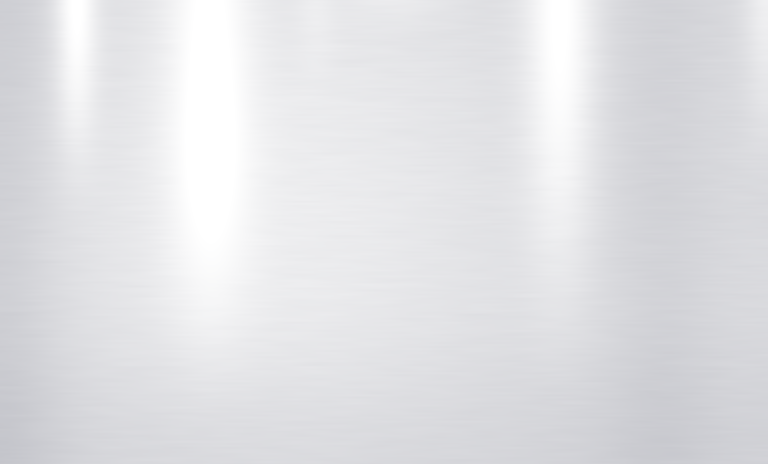
Write a Shadertoy shader that draws this texture.

```glsl
// Brushed pale metal sheet with soft vertical reflections and fine horizontal grain.

const float BASE_LEVEL = 0.855;
const vec2  SHEEN_CENTER = vec2(0.36, 0.56);
const vec2  SHEEN_SIZE = vec2(0.22, 0.46);
const float SHEEN_GAIN = 0.075;
const float BOTTOM_SHADE = 0.032;
const float FINE_ROWS = 230.0;
const float COARSE_ROWS = 95.0;
const float GRAIN_GAIN = 0.006;
const vec3  COOL_TINT = vec3(-0.035, -0.02, 0.085);

// Reflections: center x, half width, height where the fade starts, gain
const int STREAK_COUNT = 6;
const vec4 STREAKS[STREAK_COUNT] = vec4[](
    vec4(0.099, 0.019, 0.48, 0.14),
    vec4(0.272, 0.040, 0.02, 0.11),
    vec4(0.412, 0.018, 0.72, 0.03),
    vec4(0.520, 0.050, 0.90, 0.04),
    vec4(0.730, 0.032, 0.08, 0.14),
    vec4(1.000, 0.022, 0.55, 0.09)
);
// Height where each reflection reaches full strength
const float STREAK_FULL[STREAK_COUNT] = float[](1.03, 0.75, 1.05, 1.04, 1.0, 1.05);

float hash(float n) {
    return fract(sin(n * 12.99 + 4.1) * 4375.85);
}

float bell(float d) {
    return exp(-0.5 * d * d);
}

// Layered sines whose phases and frequencies vary from row to row
float rowWave(float x, float row) {
    float sum = 0.0;
    float frequency = 9.0;
    for (int i = 0; i < 4; i++) {
        float seed = row + float(i) * 311.0;
        float stretch = 0.7 + 0.6 * hash(seed + 57.0);
        sum += sin(x * frequency * stretch + 6.2832 * hash(seed));
        frequency *= 2.1;
    }
    return sum * 0.5;
}

float brushed(vec2 uv, float rows) {
    float y = uv.y * rows;
    float row = floor(y);
    float blend = smoothstep(0.0, 1.0, y - row);
    return mix(rowWave(uv.x, row), rowWave(uv.x, row + 1.0), blend);
}

float reflections(vec2 uv) {
    float light = 0.0;
    for (int i = 0; i < STREAK_COUNT; i++) {
        vec4 s = STREAKS[i];
        float fade = smoothstep(s.z, STREAK_FULL[i], uv.y);
        light += s.w * fade * bell((uv.x - s.x) / s.y);
    }
    return light;
}

void mainImage(out vec4 fragColor, in vec2 fragCoord) {
    vec2 uv = fragCoord / iResolution.xy;

    // Broad sheen over the sheet
    vec2 offset = (uv - SHEEN_CENTER) / SHEEN_SIZE;
    float level = BASE_LEVEL + SHEEN_GAIN * bell(length(offset));

    // Darker left edge, right band and foot
    level -= 0.055 * bell(uv.x / 0.055);
    level -= 0.030 * bell((uv.x - 0.86) / 0.05);
    level -= BOTTOM_SHADE * smoothstep(0.38, 0.0, uv.y);

    level += reflections(uv);

    // Brush marks, softened where the light saturates
    float grain = 0.6 * brushed(uv, FINE_ROWS) + 0.4 * brushed(uv + 3.7, COARSE_ROWS);
    level += GRAIN_GAIN * grain * (1.0 - smoothstep(0.94, 1.0, level));

    level = min(level, 1.0);
    vec3 color = level + COOL_TINT * (1.0 - level);
    fragColor = vec4(clamp(color, 0.0, 1.0), 1.0);
}
```
